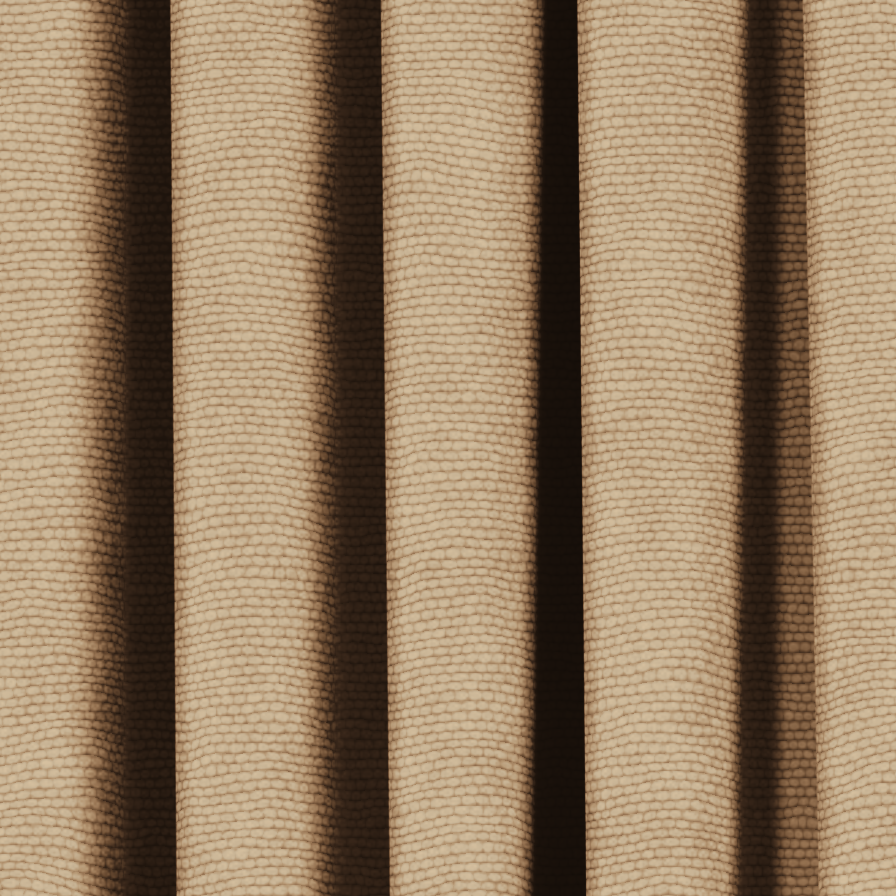
Write a WebGL 2 fragment shader that draws this texture.

```glsl
#version 300 es
precision highp float;
// Draws heavy woven curtain cloth hanging in five rounded vertical folds with deep dark gaps.
uniform vec2 u_resolution;
out vec4 fragColor;

const int FOLDS = 5;
const vec2 WEAVE_COUNT = vec2(66.0, 92.0);   // stitches across and down

// Fold edges: left at top, left at bottom, right at top, right at bottom.
const vec4 FOLD_EDGES[FOLDS] = vec4[](
    vec4(-0.060, -0.060, 0.143, 0.139),
    vec4(0.190, 0.197, 0.377, 0.375),
    vec4(0.425, 0.435, 0.608, 0.595),
    vec4(0.644, 0.654, 0.836, 0.826),
    vec4(0.896, 0.914, 1.100, 1.100));
// Per fold: width of right shading, softness of right edge, tone of the gap after it.
const vec3 FOLD_SHADE[FOLDS] = vec3[](
    vec3(0.34, 0.006, 0.00),
    vec3(0.25, 0.006, 0.05),
    vec3(0.14, 0.003, -0.30),
    vec3(0.11, 0.002, 0.02),
    vec3(0.10, 0.002, 0.00));
// Cloth colours from deep shadow to full light.
const vec3 CLOTH_RAMP[6] = vec3[](
    vec3(0.12, 0.08, 0.05), vec3(0.22, 0.15, 0.10), vec3(0.41, 0.29, 0.19),
    vec3(0.59, 0.45, 0.32), vec3(0.71, 0.59, 0.45), vec3(0.78, 0.70, 0.58));

float hash(vec2 p) {
    vec3 q = fract(vec3(p.xyx) * 0.1031);
    q += dot(q, q.yzx + 33.33);
    return fract((q.x + q.y) * q.z);
}

float noise(vec2 p) {
    vec2 i = floor(p), f = fract(p);
    f = f * f * (3.0 - 2.0 * f);
    return mix(mix(hash(i), hash(i + vec2(1, 0)), f.x),
               mix(hash(i + vec2(0, 1)), hash(i + vec2(1, 1)), f.x), f.y);
}

// Tone to colour; negative tones sink below the darkest step.
vec3 clothColour(float tone) {
    float level = clamp(tone, 0.0, 1.0) * 5.0;
    int i = min(int(level), 4);
    vec3 colour = mix(CLOTH_RAMP[i], CLOTH_RAMP[i + 1], level - float(i));
    return colour * (1.0 + clamp(tone, -0.6, 0.0) + 0.35 * clamp(tone - 1.0, 0.0, 0.3));
}

// Staggered rounded stitches lit from above, centred near zero.
float weave(vec2 cloth) {
    vec2 p = cloth * WEAVE_COUNT;
    p += 0.5 * vec2(noise(p * 0.6), noise(p * 0.45 + 40.0)) - 0.25;
    float row = floor(p.y);
    p.x += 0.5 * mod(row, 2.0) + 0.2 * hash(vec2(row, 7.0));
    vec2 f = fract(p) - 0.5;
    float bump = 1.0 - smoothstep(0.25, 0.75, length(f * vec2(0.95, 1.25)));
    float variation = hash(floor(p) + 100.0) - 0.5;
    return bump - 0.58 + 0.35 * f.y + 0.22 * variation;
}

// Brightness across a fold, t running from its left edge to its right edge.
float foldTone(float t, float shadeWidth) {
    float tone = 0.93 - 0.28 * (1.0 - smoothstep(0.0, 0.13, t));
    tone -= 0.16 * smoothstep(0.55, 0.95, t);
    return tone - 0.58 * smoothstep(1.0 - shadeWidth, 1.02, t);
}

// Stitches narrow toward the sides and rows droop, as on a cylinder.
vec2 foldCloth(vec2 p, float t, float left, float right) {
    float u = clamp(2.0 * t - 1.0, -1.0, 1.0);
    float halfWidth = 0.5 * (right - left);
    float x = left + halfWidth * (1.0 + asin(0.96 * u));
    float sway = 0.018 * noise(p * vec2(9.0, 6.0));
    return vec2(x, p.y + 0.012 * u * u + sway);
}

void main() {
    vec2 p = gl_FragCoord.xy / u_resolution;
    float aa = 0.7 / u_resolution.x + 0.0006;
    float fibre = noise(p * 330.0) - 0.5;

    // Recessed cloth: each gap takes its tone from the fold on its left.
    float gapTone = 0.0;
    for (int i = 0; i < FOLDS; i++) {
        float right = mix(FOLD_EDGES[i].w, FOLD_EDGES[i].z, p.y);
        float glow = 0.12 * exp(-max(p.x - right, 0.0) / 0.012);
        float tone = FOLD_SHADE[i].z + glow + 0.05 * (1.0 - p.y);
        gapTone = mix(gapTone, tone, smoothstep(right - 0.02, right - 0.01, p.x));
    }
    // A half-lit strip of cloth in the last gap, brighter toward the floor.
    float strip = smoothstep(0.855, 0.882, p.x);
    gapTone = mix(gapTone, mix(0.48, 0.33, p.y), strip);
    float gapWeave = weave(p * vec2(1.35, 1.0) + 3.0);
    float tone = gapTone + gapWeave * mix(0.10, 0.22, strip) + 0.06 * fibre;

    // Rounded folds in front.
    for (int i = 0; i < FOLDS; i++) {
        float left = mix(FOLD_EDGES[i].y, FOLD_EDGES[i].x, p.y);
        float right = mix(FOLD_EDGES[i].w, FOLD_EDGES[i].z, p.y);
        float soft = FOLD_SHADE[i].y + aa;
        float mask = smoothstep(left - aa, left + aa, p.x)
                   * (1.0 - smoothstep(right - soft, right + soft, p.x));
        float t = (p.x - left) / (right - left);
        float base = foldTone(t, FOLD_SHADE[i].x);
        float relief = weave(foldCloth(p, t, left, right)) * mix(0.12, 0.34, base);
        float mottling = 0.08 * (noise(p * vec2(22.0, 14.0)) - 0.5);
        tone = mix(tone, base + relief + mottling + 0.16 * fibre, mask);
    }
    fragColor = vec4(clothColour(tone), 1.0);
}
```
